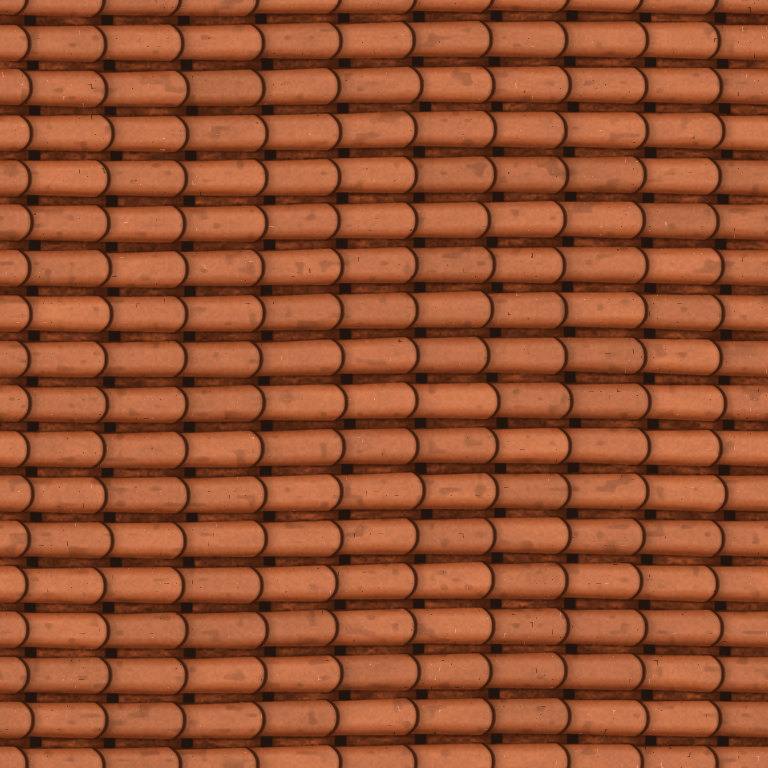
Reproduce this texture procedurally as a Shadertoy shader.

```glsl
const vec2 GRID = vec2(10.0, 17.0);
const vec3 CLAY_LIGHT = vec3(0.765, 0.45, 0.298);
const vec3 CLAY_MID = vec3(0.65, 0.33, 0.18);
const vec3 CLAY_DARK = vec3(0.46, 0.205, 0.095);
const vec3 MORTAR = vec3(0.47, 0.225, 0.115);
const vec3 SHADOW = vec3(0.25, 0.105, 0.045);
const vec3 HOLE = vec3(0.13, 0.075, 0.055);

float hash(vec2 p) {
    return fract(sin(dot(p, vec2(127.1, 311.7))) * 43758.5);
}

// Value noise that wraps after a whole number of cells
float noise(vec2 uv, vec2 cells) {
    vec2 p = uv * cells, i = floor(p), f = fract(p);
    f = f * f * (3.0 - 2.0 * f);
    vec2 a = mod(i, cells), b = mod(i + 1.0, cells);
    return mix(mix(hash(a), hash(vec2(b.x, a.y)), f.x),
               mix(hash(vec2(a.x, b.y)), hash(b), f.x), f.y);
}

// Random value per tile, repeating with the grid
float tileRandom(vec2 id, float seed) {
    return hash(mod(id, GRID) + seed * 19.3) - 0.5;
}

float endShift(vec2 id) {
    return 0.09 * tileRandom(id, 1.0) + 0.06 * tileRandom(vec2(0.0, id.y), 2.0);
}

// Mortar channel below a row, with a dark hole after each tile end
vec3 channel(vec2 s, vec2 uv, float grain) {
    float row = floor(s.y + 0.5);
    float h = s.y - row;
    float rough = noise(uv, vec2(120.0, 170.0));
    float patches = noise(uv, vec2(40.0, 68.0));
    float lit = smoothstep(0.13, 0.03, abs(h + 0.01) + 0.07 * (rough - 0.5));
    vec3 color = mix(SHADOW, MORTAR * (0.6 + 0.5 * rough + 0.3 * patches), lit * (0.45 + 0.55 * patches));
    color *= 0.85 + 0.3 * grain;
    for (int k = -1; k <= 1; k++) {
        vec2 id = vec2(floor(s.x) + float(k), row);
        float t = s.x - id.x - 1.0 - endShift(id);
        float shade = smoothstep(-0.3, -0.05, t) * smoothstep(0.2, 0.1, t);
        color = mix(color, SHADOW, 0.65 * shade);
        float hole = smoothstep(0.09, 0.06, abs(t - 0.06)) * smoothstep(-0.11, -0.06, h + 0.04 * rough);
        color = mix(color, HOLE, hole);
    }
    return color;
}

// Clay surface across the barrel, v runs from -1 at the bottom to 1 at the top
vec3 clay(float v, float t, vec2 id, vec2 uv, float grain) {
    float mottle = noise(uv, vec2(30.0, 51.0)) - 0.5;
    float e = abs(v - 0.1) + 0.14 * mottle;
    vec3 color = mix(CLAY_LIGHT, CLAY_MID, smoothstep(0.36, 0.82, e));
    color = mix(color, CLAY_DARK, smoothstep(0.72, 1.04, e));
    color *= 1.0 + 0.1 * tileRandom(id, 3.0) + 0.07 * mottle + 0.08 * (grain - 0.5);
    color *= 0.93 + 0.07 * smoothstep(0.0, 0.3, t);
    // Stains and small chips
    float stain = smoothstep(0.72, 0.95, noise(uv, vec2(64.0, 102.0)));
    color *= 1.0 - 0.14 * stain;
    float chip = noise(uv + 0.37, vec2(190.0, 200.0));
    color *= 1.0 - 0.4 * smoothstep(0.95, 0.99, chip);
    return color + 0.14 * smoothstep(0.04, 0.01, chip);
}

void mainImage(out vec4 fragColor, in vec2 fragCoord) {
    vec2 uv = fragCoord / iResolution.xy;
    vec2 aa = GRID / iResolution.xy;
    float grain = noise(uv, vec2(300.0));

    // Grid position with a gentle sag along the rows
    vec2 s = uv * GRID + vec2(-0.4, 0.41);
    s.y -= 0.05 * sin(6.28318 * (uv.x - 0.42));
    s.x -= 0.09 * (noise(uv, vec2(4.0, 5.0)) - 0.5);

    vec3 color = channel(s, uv, grain);

    // Each tile overlaps the one on its right
    for (int k = 1; k >= -1; k--) {
        vec2 id = floor(s) + vec2(float(k), 0.0);
        float t = s.x - id.x - endShift(id);
        float tilt = 0.04 * tileRandom(id, 4.0) * (t - 0.5);
        float y = fract(s.y) - 0.5 - 0.03 * tileRandom(id, 5.0) - tilt;
        float halfHeight = mix(0.375, 0.41, clamp(t, 0.0, 1.0)) + 0.01 * tileRandom(id, 6.0);
        float v = y / halfHeight;
        float pastEnd = t - 1.0 + 0.14 * pow(abs(v), 2.5);

        // Dark line and soft shade beyond the rounded end
        float across = smoothstep(1.12, 0.98, abs(v)) * step(-0.1, pastEnd);
        float line = smoothstep(0.075, 0.025, pastEnd);
        float shade = smoothstep(0.18, 0.0, pastEnd);
        color = mix(color, SHADOW * 0.85, across * max(0.9 * line, 0.3 * shade));

        float body = smoothstep(aa.y, -aa.y, abs(y) - halfHeight)
                   * smoothstep(aa.x, -aa.x, pastEnd) * step(-0.25, t);
        vec3 surface = clay(v, t, id, uv, grain);
        surface *= 1.0 - 0.16 * smoothstep(-0.045, 0.0, pastEnd);
        color = mix(color, surface, body);
    }
    fragColor = vec4(color, 1.0);
}
```
